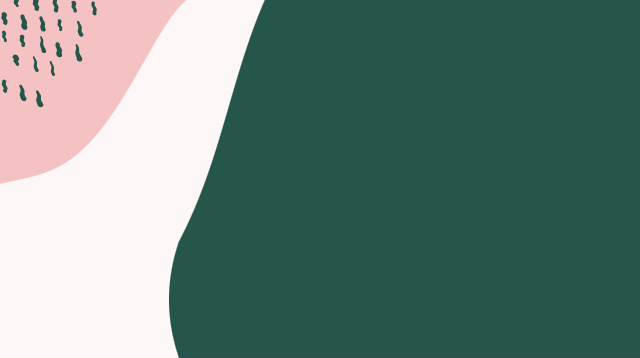
Reproduce this background procedurally as a Shadertoy shader.

```glsl
#define GREEN vec3(0.149, 0.333, 0.290)
#define CREAM vec3(0.992, 0.970, 0.967)
#define PINK vec3(0.961, 0.761, 0.765)
#define BASE_STRIP vec3(0.165, 0.310, 0.298)
#define STRIP_HEIGHT 0.009
#define KINK 0.674
#define PINK_WIDTH 0.521
#define DASH_LENGTH 0.020
#define DASH_RADIUS 0.0055
#define DASH_LEAN 0.17

float hash(vec2 cell) {
    return fract(sin(dot(cell, vec2(127.1, 311.7))) * 43758.5453);
}

// Left border of the green field at a given depth below the top
float greenBorder(float depth) {
    float t = depth / KINK;
    float slope = 0.7395 + t * (-0.2924 + t * (0.2205 - 0.1676 * t));
    float bulge = 0.472 + 1.05 * (depth - 0.837) * (depth - 0.837);
    return depth < KINK ? slope : bulge;
}

// Depth of the pink corner's lower border, with a linear tail
float pinkBorder(float x) {
    float s = x / PINK_WIDTH;
    float t = min(s, 1.0);
    float fall = -0.1349 + t * (0.2683 + t * (-0.976 + t * (-0.4715 + 0.8 * t)));
    return 0.514 + t * fall - max(s - 1.0, 0.0);
}

// Leaning brush dash whose radius varies along its length
float dashDistance(vec2 q, float halfLength, float radius, float taper) {
    q.x -= DASH_LEAN * q.y;
    float along = clamp(q.y / halfLength, -1.0, 1.0);
    q.x -= 0.0015 * sin(along * 4.0 + taper * 9.0);
    q.y -= along * halfLength;
    return length(q) - radius * (1.0 + taper * along);
}

// Sheared rows of dashes with slight random variation
float dashField(vec2 p) {
    float nearest = 1.0;
    for (int j = 0; j < 5; j++) {
        int count = j < 3 ? 5 : 3;
        float row = float(j);
        vec2 start = vec2(0.026 + 0.023 * cos(2.1 * row),
                          0.005 + row * (0.040 + 0.0047 * row));
        vec2 stride = vec2(0.0535 - 0.0019 * row, 0.0047 + 0.0028 * row);
        for (int i = 0; i < count; i++) {
            vec2 cell = vec2(float(i), row);
            float a = hash(cell);
            float b = hash(cell + 17.0);
            vec2 center = start + stride * cell.x + 0.008 * (vec2(a, b) - 0.5);
            float radius = DASH_RADIUS * mix(0.6, 1.3, b);
            float halfLength = DASH_LENGTH * mix(0.6, 1.1, a) - 0.5 * radius;
            float d = dashDistance(p - center, halfLength, radius, 0.8 * a - 0.3);
            nearest = min(nearest, d);
        }
    }
    return nearest;
}

float coverage(float d, float pixel) {
    return clamp(0.5 - d / pixel, 0.0, 1.0);
}

void mainImage(out vec4 fragColor, in vec2 fragCoord) {
    // Height is one unit; depth runs downwards from the top
    float pixel = 1.0 / iResolution.y;
    vec2 p = fragCoord * pixel;
    p.y = 1.0 - p.y;

    // Large shapes
    float green = greenBorder(p.y) - p.x;
    float pink = p.y - pinkBorder(p.x);
    vec3 field = mix(GREEN, BASE_STRIP, coverage(1.0 - STRIP_HEIGHT - p.y, pixel));
    vec3 color = mix(CREAM, PINK, coverage(pink, fwidth(pink)));
    color = mix(color, field, coverage(green, fwidth(green)));

    // Scattered dashes
    color = mix(color, GREEN, coverage(dashField(p), pixel));
    fragColor = vec4(color, 1.0);
}
```
